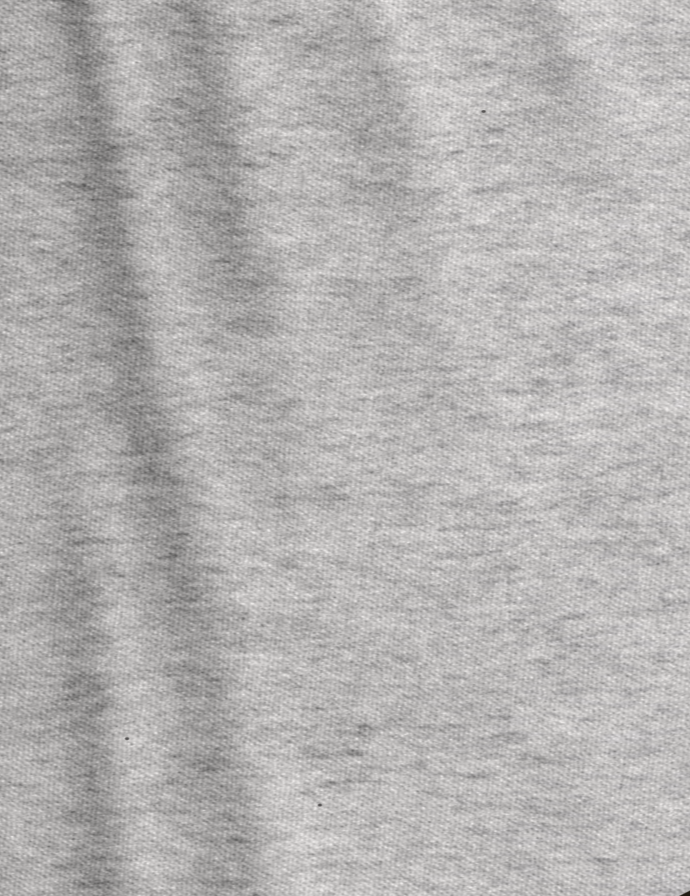
A WebGL 2 fragment shader for this texture:

```glsl
#version 300 es
precision highp float;
// Grey melange jersey hanging in soft, slanting folds.
// Stretched cellular noise makes the fibre streaks, crossed sines the knit,
// and bell curves along bent lines shade the folds.
uniform vec2 u_resolution;
out vec4 fragColor;

vec3 hash3(vec2 cell) {
  vec3 h = fract(cell.xyx * vec3(0.1031, 0.1030, 0.0973));
  h += dot(h, h.yxz + 33.33);
  return fract((h.xxy + h.yzz) * h.zyx);
}

// Cellular noise: one soft light or dark blob at a random spot in each cell.
float fibres(vec2 q) {
  vec2 cell = floor(q);
  float sum = 0.0;
  for (int j = -1; j <= 1; j++) {
    for (int i = -1; i <= 1; i++) {
      vec2 c = cell + vec2(i, j);
      vec3 h = hash3(c);
      vec2 d = q - c - h.xy;
      sum += (2.0 * h.z - 1.0) * exp(-4.0 * dot(d, d));
    }
  }
  return sum;
}

// Dark valley, steeper on its right side, with a lighter flank beyond.
float fold(float offset, float width) {
  float d = offset / (width * (offset < 0.0 ? 1.35 : 0.9));
  return 0.3 * exp(-(d - 2.3) * (d - 2.3)) - exp(-d * d);
}

float folds(vec2 p) {
  float t = 1.0 - p.y;
  float x = p.x - 0.006 * sin(9.0 * t + 1.0);
  float s = 0.16 * fold(x - 0.078 - 0.19 * t, 0.022 + 0.018 * t) * (1.0 - 0.35 * t);
  s += 0.11 * fold(x - 0.21 - 0.19 * t, 0.024 + 0.035 * t) * (1.0 - smoothstep(0.1, 0.75, t));
  s += 0.09 * fold(x - 0.39 - 0.25 * t, 0.022 + 0.06 * t) * (1.0 - smoothstep(0.05, 0.55, t));
  s += 0.08 * fold(x - 0.585 - 0.3 * t, 0.035) * (1.0 - smoothstep(0.06, 0.3, t));
  s += 0.12 * fold(x - 0.015 - 0.1 * t, 0.026) * smoothstep(0.4, 0.72, t);
  return s;
}

// Rare dark specks caught in the yarn.
float specks(vec2 p, float pixel) {
  vec2 q = p / 0.25;
  vec3 h = hash3(floor(q) + 17.0);
  float d = length((fract(q) - 0.15 - 0.7 * h.xy) * vec2(0.8, 1.2)) * 0.25;
  return step(0.75, h.z) * (1.0 - smoothstep(0.0018 - pixel, 0.0018 + pixel, d));
}

void main() {
  float pixel = 1.0 / u_resolution.y;
  vec2 p = gl_FragCoord.xy * pixel;

  // Broad light: dimmer on the left, where the cloth gathers.
  float value = mix(0.672, 0.736, smoothstep(0.0, 0.5, p.x));
  value += 0.012 * sin(7.0 * p.x + 4.0 * p.y) + folds(p);

  // Short melange streaks along nearly level courses, skewed toward dark.
  vec2 q = p + vec2(0.0, 0.003 * sin(11.0 * p.x + 5.0 * p.y) + 0.001 * sin(31.0 * p.x - 8.0 * p.y));
  float streak = fibres(q / vec2(0.024, 0.0056));
  float melange = 0.055 * streak
                + 0.06 * fibres(q / vec2(0.0105, 0.0034) + 31.0)
                + 0.035 * fibres(q / vec2(0.05, 0.009) + 73.0)
                + 0.03 * fibres(q / vec2(0.09, 0.04) + 47.0);
  value += melange - 2.5 * melange * melange + 0.004;

  // Knit: falling diagonals crossed by upright wales, faded when too fine.
  float wobble = 1.3 * fibres(q / 0.013 + 11.0);
  float knit = 0.032 * sin(6.2832 * (q.y + 0.6 * q.x) / 0.0062 + wobble)
             + 0.02 * sin(6.2832 * (q.x - 0.1 * q.y) / 0.0055 - wobble);
  value += knit * (1.0 - smoothstep(0.0022, 0.004, pixel));

  // Fine fuzz of single fibres.
  value += 0.085 * fibres(q / vec2(0.0034, 0.002) + 5.0);

  // Warm-grey tint, slightly cooler in the dark streaks on the right.
  vec3 tint = vec3(1.008, 0.997, 0.992);
  tint.b += 0.01 * smoothstep(0.3, 0.7, p.x) * smoothstep(0.0, -0.5, streak);
  vec3 colour = clamp(value, 0.0, 0.92) * tint;
  colour = mix(colour, vec3(0.22, 0.21, 0.21), 0.8 * specks(p, pixel));

  // Tiny shadowed gap beyond the hem at the lower right.
  vec2 corner = vec2(u_resolution.x * pixel - p.x, p.y);
  float gap = corner.x * 0.5 + corner.y - 0.006;
  colour = mix(vec3(0.12, 0.10, 0.07), colour, smoothstep(-pixel, pixel, gap));

  fragColor = vec4(colour, 1.0);
}
```
